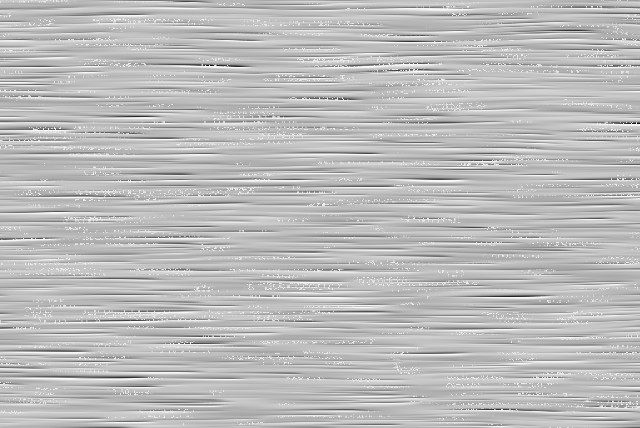
This texture is drawn by a Shadertoy shader. Its source:

```glsl
// Brushed metal: fine horizontal scratches on pale grey.
// Every scratch is a sharp crease, dark above and bright below, that fades
// to the base grey; rows of creases are layered over fine grain and grit.

const float BASE_GREY = 0.735;
const float GRIT_GREY = 0.92;
const float GRIT_ROWS = 342.0;  // grit grains per canvas height
const int LAYERS = 3;

float hash(vec2 p) {
    vec3 q = fract(vec3(p.xyx) * 0.1031);
    q += dot(q, q.yzx + 33.33);
    return fract((q.x + q.y) * q.z);
}

// Smooth noise along one row; each row has its own random shift.
float rowNoise(float x, float row, float seed) {
    x += 50.0 * hash(vec2(row, seed));
    float cell = floor(x);
    float blend = smoothstep(0.0, 1.0, x - cell);
    vec2 key = vec2(cell, row + seed * 17.0);
    return mix(hash(key), hash(key + vec2(1.0, 0.0)), blend);
}

// Rows blended vertically, so no columns line up.
float streakNoise(vec2 p, vec2 scale, float seed) {
    p = p * scale + 20.0;
    float row = floor(p.y);
    float blend = smoothstep(0.0, 1.0, p.y - row);
    return mix(rowNoise(p.x, row, seed), rowNoise(p.x, row + 1.0, seed), blend);
}

// One crease per cell, balanced so that its mean tone is zero.
// Returns its tone and how close the point is to a gritty crease.
vec2 crease(vec2 p, float rows, float cellLength, float seed, float pixel) {
    float y = p.y * rows + 20.0 + seed * 0.37;
    float x = p.x / cellLength + 30.0 * hash(vec2(floor(y), seed)) + 5.0;
    vec2 id = vec2(floor(x), floor(y) + seed * 31.0);
    float u = fract(x);
    float v = fract(y);

    // Slanted edge line and a strength that swells towards the right.
    float edge = 0.5 + 0.3 * (hash(id + 5.7) - 0.5) * (2.0 * u - 1.0);
    float start = 0.4 * hash(id + 3.1);
    float swell = smoothstep(start, 0.85, u) * (1.0 - smoothstep(0.85, 1.0, u));
    float chance = hash(id);
    float strength = swell * mix(0.04, 0.36, pow(chance, 1.5));

    float bright = 0.95 * pow(clamp(v / edge, 0.0, 1.0), 1.6);
    float darkness = 1.3 + 0.6 * pow(chance, 4.0);
    float dark = darkness * pow(clamp((1.0 - v) / (1.0 - edge), 0.0, 1.0), 2.5);
    float above = smoothstep(-0.5, 0.5, (v - edge) / (rows * pixel));

    float gap = abs(v - edge) * GRIT_ROWS / rows;
    float gritty = (1.0 - smoothstep(0.7, 1.5, gap)) * step(0.65, hash(id + 9.2));
    return vec2(strength * mix(bright, -dark, above), gritty);
}

// Round grains scattered at random, one per grid cell at most.
float grit(vec2 p, float share) {
    vec2 grid = p * GRIT_ROWS;
    float grain = 1.0 - smoothstep(0.3, 0.75, length(fract(grid) - 0.5));
    return grain * step(1.0 - share, hash(floor(grid) + 11.0));
}

void mainImage(out vec4 fragColor, in vec2 fragCoord) {
    vec2 p = fragCoord / iResolution.y;
    float pixel = 1.0 / iResolution.y;

    // Slight waviness keeps the scratches from being perfectly level.
    vec2 q = p;
    q.y += 0.010 * (streakNoise(p, vec2(3.0, 12.0), 1.0) - 0.5);

    // Fine grain along the brushing direction.
    float grey = BASE_GREY + 0.16 * (streakNoise(q, vec2(6.0, 150.0), 3.0) - 0.5);

    // Creases in rows of different heights.
    float grittyEdge = 0.0;
    for (int i = 0; i < LAYERS; i++) {
        float layer = float(i);
        vec2 mark = crease(q, 52.0 + 15.0 * layer, 0.44 - 0.06 * layer, 12.0 + layer, pixel);
        grey += mark.x;
        grittyEdge = max(grittyEdge, mark.y);
    }

    // Grit gathers in patches along some creases.
    float patches = smoothstep(0.48, 0.65, streakNoise(p, vec2(14.0, 60.0), 9.0));
    grey = mix(grey, GRIT_GREY, grit(p, 0.25) * grittyEdge * patches);

    fragColor = vec4(vec3(clamp(grey, 0.08, 0.97)), 1.0);
}
```
